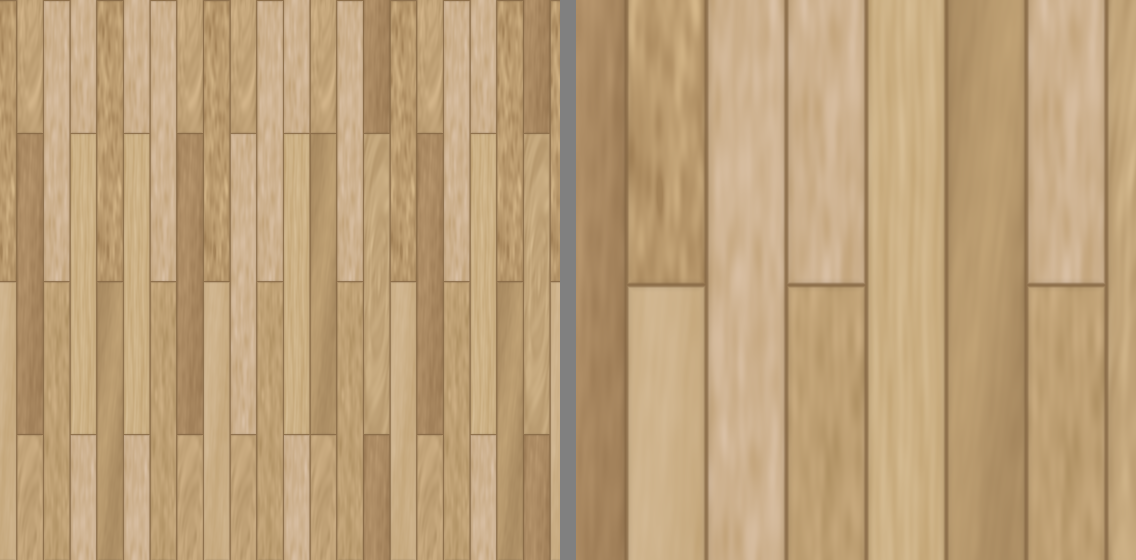
Left, the full canvas; right, a detail of the centre.
Reproduce this texture procedurally as a three.js fragment shader.

```glsl
// Oak strip floor: 21 narrow upright board columns with staggered end joints and mixed grain.
varying vec2 vUv;

struct Wood {
  vec3 dark;
  vec3 light;
  float fleck;   // short pores
  float streak;  // long wavy lines
  float broad;   // slow tone drift
  float arch;    // 0 straight grain, 1 cathedral grain
  float lean;    // slant of the grain
  float seed;
};

const float COLUMNS = 21.0;
const float COLUMN_SHIFT = 0.371;
const float REPEATED_STAGGER_AT = 12.0;      // two neighbours share a stagger here
const vec2 JOINT_START = vec2(0.001, 0.2383); // first joint from the top, per stagger
const vec2 JOINT_SPLIT = vec2(0.5020, 0.5378); // length of the first board, per stagger
const vec2 PORE_CELLS = vec2(11.0, 46.0);
const vec2 PATCH_CELLS = vec2(5.0, 15.0);
const float SEAM_WIDTH = 0.0021;
const float SHADE_WIDTH = 0.0050;
const vec3 SEAM_COLOR = vec3(0.53, 0.41, 0.27);

const Wood PALE   = Wood(vec3(0.77, 0.65, 0.49), vec3(0.85, 0.75, 0.64), 0.75, 0.25, 0.10, 0.0, 0.0, 1.0);
const Wood STRIPE = Wood(vec3(0.76, 0.64, 0.45), vec3(0.84, 0.74, 0.58), 0.30, 0.65, 0.15, 0.0, 0.0, 2.0);
const Wood SMOOTH = Wood(vec3(0.76, 0.64, 0.46), vec3(0.84, 0.74, 0.60), 0.30, 0.20, 0.40, 0.0, 1.0, 3.6);
const Wood FLECK  = Wood(vec3(0.66, 0.53, 0.36), vec3(0.82, 0.70, 0.52), 0.95, 0.15, 0.05, 0.0, 0.0, 4.0);
const Wood GOLD   = Wood(vec3(0.69, 0.57, 0.39), vec3(0.81, 0.69, 0.52), 0.75, 0.20, 0.10, 0.0, 0.0, 5.0);
const Wood ARCHED = Wood(vec3(0.69, 0.57, 0.40), vec3(0.82, 0.70, 0.53), 0.75, 0.30, 0.10, 1.0, 0.0, 6.0);
const Wood FLAME  = Wood(vec3(0.70, 0.58, 0.41), vec3(0.82, 0.71, 0.54), 0.55, 0.50, 0.15, 1.0, 0.8, 7.0);
const Wood TAN    = Wood(vec3(0.64, 0.52, 0.36), vec3(0.77, 0.65, 0.47), 0.25, 0.15, 0.55, 0.0, 1.9, 8.4);
const Wood BROWN  = Wood(vec3(0.60, 0.47, 0.32), vec3(0.72, 0.59, 0.43), 0.45, 0.25, 0.35, 0.0, 0.4, 9.0);

vec2 hash2(vec2 p) {
  return fract(sin(vec2(dot(p, vec2(127.1, 311.7)), dot(p, vec2(269.5, 183.3)))) * 43758.5);
}

// Cellular noise: one light or dark spot per cell, about -1 to 1.
float spots(vec2 p) {
  vec2 cell = floor(p);
  float sum = 0.0;
  for (int j = -1; j <= 1; j++) {
    for (int i = -1; i <= 1; i++) {
      vec2 id = cell + vec2(float(i), float(j));
      float tone = 2.0 * hash2(id + 57.0).x - 1.0;
      sum += tone * smoothstep(1.0, 0.0, length(p - id - hash2(id)));
    }
  }
  return sum;
}

// Layered sines running along the grain.
float streaks(float a, float v, float seed) {
  float wave = 0.5 * sin(a * 19.0 + 1.3 * sin(v * 17.0 + seed) + seed);
  wave += 0.3 * sin(a * 37.0 + 1.6 * sin(v * 29.0 + a * 4.0) + seed * 2.0);
  return wave + 0.2 * sin(a * 61.0 + 1.2 * sin(v * 43.0 + seed));
}

// u spans the board from -0.5 to 0.5; v is the distance from its middle.
vec3 grain(Wood wood, float u, float v) {
  float straight = u + wood.lean * v;
  float bent = length(vec2(straight - 0.08, 2.3 * v));
  float a = mix(straight, bent, wood.arch);
  vec2 pore = vec2(a, v + 0.12 * u * wood.arch);
  float pores = 0.8 * spots(pore * PORE_CELLS + wood.seed * 31.0)
              + 0.5 * spots(pore * PATCH_CELLS + wood.seed * 47.0);
  float drift = sin(a * 4.2 + 0.6 * sin(v * 8.0) + wood.seed);
  float tone = wood.fleck * pores + wood.streak * streaks(a, v, wood.seed) + wood.broad * drift;
  return mix(wood.dark, wood.light, clamp(0.5 + 0.5 * tone, -0.1, 1.1));
}

// Chooses the first and second board of a column.
void pickBoards(float group, float stagger, out Wood first, out Wood second) {
  if (stagger < 0.5) {
    first = FLECK;
    second = SMOOTH;
    if (mod(group, 2.0) > 0.5) { first = PALE; second = GOLD; }
    else if (mod(group, 4.0) > 1.5) { second = TAN; }
  } else {
    first = BROWN;
    second = ARCHED;
    if (group == 1.0 || group == 2.0 || group == 5.0 || group == 9.0) { first = STRIPE; second = PALE; }
    else if (group == 4.0) { first = PALE; }
    else if (group == 6.0) { first = TAN; }
    else if (group == 7.0 || group == 10.0) { first = FLAME; second = BROWN; }
  }
}

void main() {
  // Column and stagger
  float x = vUv.x * COLUMNS + COLUMN_SHIFT;
  float column = mod(floor(x), COLUMNS);
  float u = fract(x);
  float order = column + step(REPEATED_STAGGER_AT, column);
  float stagger = mod(order, 2.0);

  // Board within the column
  float start = mix(JOINT_START.x, JOINT_START.y, stagger);
  float split = mix(JOINT_SPLIT.x, JOINT_SPLIT.y, stagger);
  float down = fract(1.0 - vUv.y - start);
  float isSecond = step(split, down);
  float along = down - isSecond * split;
  float boardLength = mix(split, 1.0 - split, isSecond);

  Wood wood;
  Wood second;
  pickBoards(floor(order * 0.5), stagger, wood, second);
  if (isSecond > 0.5) wood = second;
  vec3 color = grain(wood, u - 0.5, along - 0.5 * boardLength);

  // Soft edge shade and dark seams
  float side = min(u, 1.0 - u) / COLUMNS;
  float end = min(along, boardLength - along);
  float edge = min(side, end);
  color *= 1.0 - 0.06 * smoothstep(SHADE_WIDTH, 0.0, edge);
  color = mix(color, SEAM_COLOR, 0.85 * smoothstep(SEAM_WIDTH, 0.0002, edge));
  gl_FragColor = vec4(color, 1.0);
}
```
